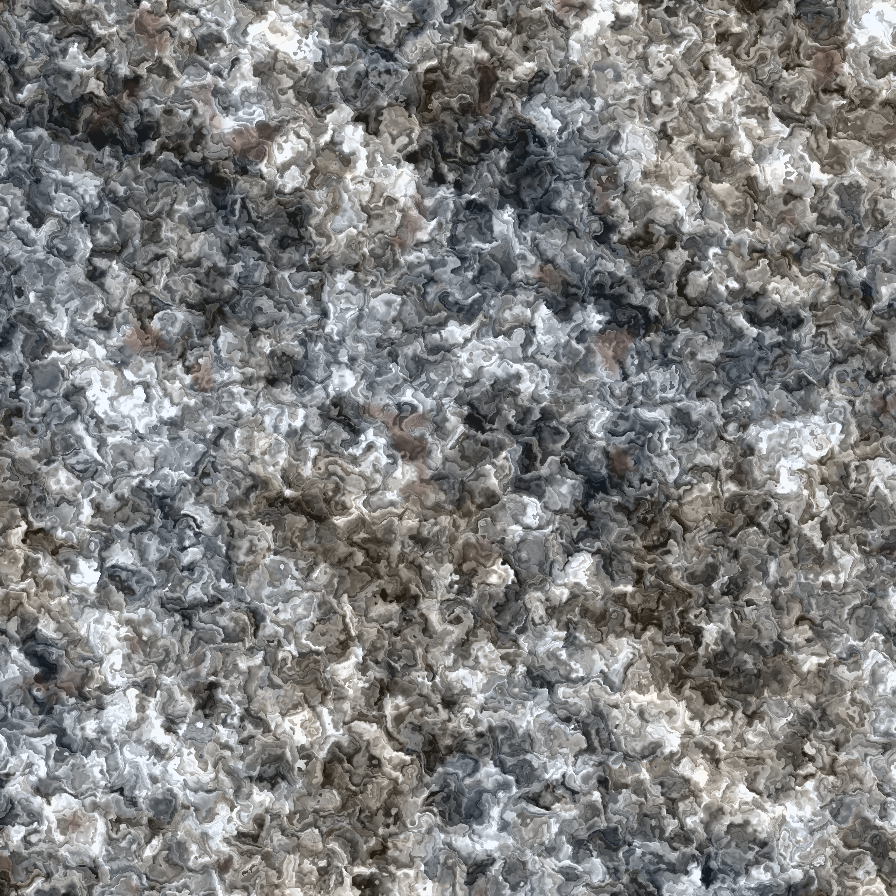
Write a Shadertoy shader that draws this texture.

```glsl
const float TAU = 6.2831853;
const float MID_TONE = 0.535;               // mean brightness
const float CONTRAST = 0.195;               // brightness per unit of tone
const float HIGHLIGHT_LIFT = 0.012;         // bends the tone curve upwards
const float GRAIN_ANGLE = -0.72;            // bands fall towards the right
const float ANGLE_SPREAD = 2.6;             // scatter of flake directions
const vec2 FLAKE_STRETCH = vec2(0.6, 1.7);  // long and short axis of a flake
const float EDGE_SHARPNESS = 30.0;
const float FACET_TILT = 0.55;
const float RAGGEDNESS = 0.013;
const vec3 WARM_TINT = vec3(0.030, 0.002, -0.034);
const vec3 COOL_TINT = vec3(-0.024, 0.002, 0.030);
const vec3 RUST = vec3(0.39, 0.31, 0.27);

vec3 hash3(vec2 p) {
    vec3 q = fract(p.xyx * vec3(0.1031, 0.1030, 0.0973));
    q += dot(q, q.yxz + 33.33);
    return fract((q.xxy + q.yzz) * q.zyx);
}

float valueNoise(vec2 p) {
    vec2 cell = floor(p), f = p - cell;
    f = f * f * (3.0 - 2.0 * f);
    float low = mix(hash3(cell).x, hash3(cell + vec2(1, 0)).x, f.x);
    float high = mix(hash3(cell + vec2(0, 1)).x, hash3(cell + 1.0).x, f.x);
    return mix(low, high, f.y);
}

// Fractal noise centred on zero
float fbm(vec2 p) {
    float sum = 0.0, amplitude = 0.5;
    for (int i = 0; i < 4; i++) {
        sum += amplitude * (valueNoise(p) - 0.5);
        p = mat2(1.6, 1.2, -1.2, 1.6) * p + 17.3;
        amplitude *= 0.5;
    }
    return sum;
}

vec2 rotate(vec2 p, float angle) {
    float c = cos(angle), s = sin(angle);
    return vec2(c * p.x + s * p.y, c * p.y - s * p.x);
}

// Long tilted crystal faces with narrow soft borders
float flakes(vec2 p, float seed) {
    vec2 cell = floor(p), f = p - cell;
    float sum = 0.0, total = 1e-30;
    for (int j = -1; j <= 1; j++) {
        for (int i = -1; i <= 1; i++) {
            vec2 offset = vec2(i, j);
            vec3 place = hash3(cell + offset + seed);
            float shade = hash3(cell + offset + seed + 57.0).y - 0.5;
            float angle = GRAIN_ANGLE + ANGLE_SPREAD * (place.z - 0.5);
            vec2 local = rotate(f - offset - place.xy, angle);
            float weight = exp(-EDGE_SHARPNESS * dot(local * local, FLAKE_STRETCH));
            sum += weight * (shade + FACET_TILT * local.y);
            total += weight;
        }
    }
    return sum / total;
}

void mainImage(out vec4 fragColor, in vec2 fragCoord) {
    vec2 uv = fragCoord / iResolution.y;

    // Ragged grain outlines
    vec2 p = uv + RAGGEDNESS * vec2(fbm(uv * 48.0), fbm(uv * 48.0 + 91.0)) * 4.0;
    vec2 band = rotate(p, GRAIN_ANGLE) * vec2(0.6, 1.2);

    // Broad bands and clumps, darker towards the left
    float tone = 0.6 * (uv.x - 0.5);
    tone += 3.4 * fbm(band * 5.0 + 3.0);
    tone += 3.0 * fbm(band * 14.0 + 40.0);

    // Crystal faces at three sizes
    tone += 1.3 * flakes(p * 27.0, 11.0);
    tone += 1.7 * flakes(p * 54.0, 131.0);
    tone += 1.5 * flakes(p * 112.0, 271.0);

    // Rough relief lit from the upper left
    vec2 lightStep = vec2(-0.35, 0.4);
    tone += 2.2 * (fbm(p * 38.0) - fbm(p * 38.0 + lightStep));

    // Pale broken veins, bright glints and dark pits
    float vein = smoothstep(0.05, 0.0, abs(fbm(band * 7.0 + 70.0) - 0.03));
    float glint = smoothstep(0.28, 0.46, flakes(p * 88.0, 401.0));
    float pit = smoothstep(0.28, 0.48, -flakes(p * 64.0, 523.0));
    tone += 0.8 * vein * (0.6 + flakes(p * 40.0, 619.0)) - 0.16;
    tone += 0.75 * glint - 0.65 * pit;

    float brightness = MID_TONE + CONTRAST * tone + HIGHLIGHT_LIFT * tone * tone;
    brightness = clamp(brightness, 0.1, 0.97);

    // Warm stone patches, cool shadows and highlights
    float warmth = 0.5 + 2.4 * fbm(uv * 5.0 + 150.0) + 0.5 * flakes(p * 34.0, 733.0);
    warmth -= 0.35 * smoothstep(0.65, 0.9, brightness) + 0.2 * vein;
    vec3 color = vec3(brightness) + mix(COOL_TINT, WARM_TINT, clamp(warmth, 0.0, 1.0));

    // Rare rusty stains
    float rust = smoothstep(0.2, 0.3, fbm(uv * 13.0 + 210.0));
    color = mix(color, RUST * (0.5 + brightness), 0.6 * rust);

    fragColor = vec4(clamp(color, 0.0, 1.0), 1.0);
}
```
